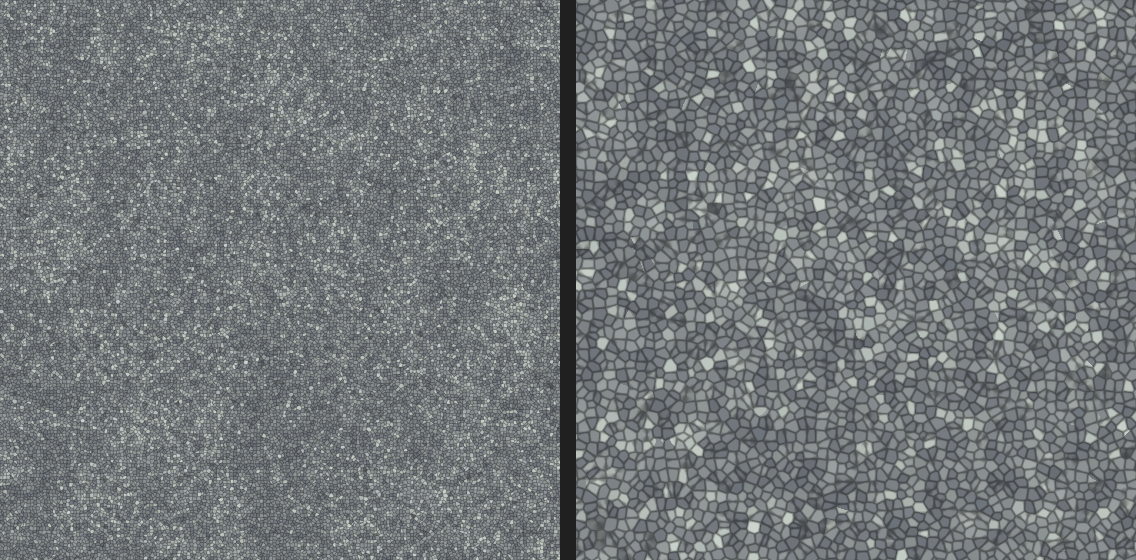
Left, the full canvas; right, a detail of the centre.
Reproduce this texture procedurally as a WebGL 1 fragment shader.

```glsl
precision highp float;

uniform vec2 u_resolution;

const float GRAINS_ACROSS = 168.0;
const vec3 SLATE = vec3(0.395, 0.415, 0.44);
const vec3 ASH = vec3(0.55, 0.572, 0.57);
const vec3 PALE = vec3(0.72, 0.75, 0.725);

vec2 hash2(vec2 cell) {
  vec3 q = fract(cell.xyx * vec3(0.1031, 0.1030, 0.0973));
  q += dot(q, q.yzx + 33.33);
  return fract((q.xx + q.yz) * q.zy);
}

// Smooth cellular noise: random cell values blended by distance
float softCells(vec2 p) {
  vec2 base = floor(p);
  float total = 0.0;
  float weights = 0.0;
  for (int y = -1; y <= 1; y++) {
    for (int x = -1; x <= 1; x++) {
      vec2 cell = base + vec2(float(x), float(y));
      vec2 offset = cell + hash2(cell + 17.0) - p;
      float weight = exp(-4.0 * dot(offset, offset));
      total += weight * hash2(cell + 91.0).x;
      weights += weight;
    }
  }
  return total / weights;
}

// Nearest grain: xy is its cell, z is the distance margin to its neighbour
vec3 nearestGrain(vec2 p, float jitter) {
  vec2 base = floor(p);
  vec2 id = base;
  float first = 9.0;
  float second = 9.0;
  for (int y = -1; y <= 1; y++) {
    for (int x = -1; x <= 1; x++) {
      vec2 cell = base + vec2(float(x), float(y));
      vec2 center = cell + 0.5 + jitter * (hash2(cell) - 0.5);
      float d = distance(p, center);
      if (d < first) {
        second = first;
        first = d;
        id = cell;
      } else {
        second = min(second, d);
      }
    }
  }
  return vec3(id, second - first);
}

// One tuft tip: mixed yarn tone, a share of pale fibres, dark gaps around it
vec3 tuftColor(vec2 uv, float cluster) {
  vec3 grain = nearestGrain(uv * GRAINS_ACROSS, 0.9);
  vec2 tone = hash2(grain.xy + 203.0);
  vec2 fibre = hash2(grain.xy + 419.0);
  float paleShare = clamp(0.17 + 0.55 * cluster, 0.03, 0.5);
  float pale = step(fibre.x, paleShare) * mix(0.3, 1.0, fibre.y);
  vec3 yarn = mix(SLATE, ASH, clamp(tone.x + 0.4 * cluster, 0.0, 1.0));
  yarn = mix(yarn, PALE, pale);
  float shade = mix(0.64, 1.07, smoothstep(0.0, 0.36, grain.z));
  return yarn * shade * mix(0.96, 1.04, tone.y);
}

void main() {
  float unit = 1.0 / min(u_resolution.x, u_resolution.y);
  vec2 uv = gl_FragCoord.xy * unit;

  // Pale fibres gather in small clumps and broad, slightly upright drifts
  float cluster = 0.55 * softCells(uv * 30.0)
                + 0.3 * softCells(uv * vec2(15.0, 11.0) + 40.0)
                + 0.15 * softCells(uv * 5.0 + 70.0) - 0.5;

  // Average four samples so that grain edges stay smooth
  vec3 color = vec3(0.0);
  for (int y = 0; y < 2; y++) {
    for (int x = 0; x < 2; x++) {
      vec2 shift = (vec2(float(x), float(y)) - 0.5) * 0.5;
      color += tuftColor(uv + shift * unit, cluster);
    }
  }
  gl_FragColor = vec4(color * 0.25, 1.0);
}
```
